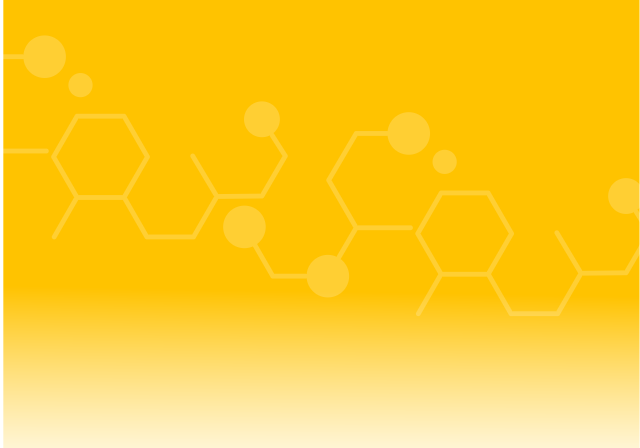
Give the GLSL for this background, as a Shadertoy shader.

```glsl
// Amber backdrop with two copies of a pale molecule outline: a hexagon, bent
// chains and discs, built from segment and circle distances. Below them the
// amber fades to cream. Lengths are in percent of the canvas height.

const vec3 AMBER = vec3(1.0, 0.763, 0.0);
const vec3 WHITE = vec3(1.0);

const float SHAPE_TINT = 0.2;              // share of white in the shapes
const float LINE_HALF_WIDTH = 0.54;
const float HEX_RADIUS = 10.48;
const float BIG_DISC = 4.75;
const float END_DISC = 4.0;
const float SMALL_DISC = 2.7;

const int COPIES = 2;
const vec2 FIRST_CENTRE = vec2(22.44, 64.99);
const vec2 COPY_STEP = vec2(81.28, -17.13);

const float FADE_TOP_LEFT = 36.2;          // height where the fade begins
const float FADE_TOP_RIGHT = 33.8;
const float FADE_EASE = 0.17;              // slowing of the fade near the base
const float LEFT_MARGIN = 0.74;
const float RIGHT_MARGIN = 0.1;

// Bond nodes relative to the hexagon centre
const int NODES = 7;
const vec2 LOWER_CHAIN[NODES] = vec2[NODES](
    vec2(5.24, -9.0), vec2(10.34, -17.88), vec2(20.76, -17.88),
    vec2(25.98, -8.85), vec2(36.03, -8.75), vec2(41.25, 0.19),
    vec2(36.03, 8.38));
const vec2 UPPER_CHAIN[NODES] = vec2[NODES](
    vec2(-12.48, 22.35), vec2(-24.21, 22.35), vec2(-30.35, 11.92),
    vec2(-24.21, 1.3), vec2(-30.54, -9.5), vec2(-42.83, -9.5),
    vec2(-49.16, 1.49));
const vec2 SMALL_ATOM = vec2(-4.47, 16.01);
const vec2 LOWER_BRANCH = vec2(20.58, 0.19);
const vec2 UPPER_BRANCH = vec2(-12.1, 1.3);
const vec2 TAIL_START = vec2(-5.24, -9.0);
const vec2 TAIL_END = vec2(-10.34, -17.88);

float segmentDistance(vec2 p, vec2 a, vec2 b) {
    vec2 pa = p - a, ba = b - a;
    return length(pa - ba * clamp(dot(pa, ba) / dot(ba, ba), 0.0, 1.0));
}

float discDistance(vec2 p, vec2 centre, float radius) {
    return length(p - centre) - radius;
}

vec2 hexCorner(int k) {
    float angle = radians(60.0 * float(k));
    return HEX_RADIUS * vec2(cos(angle), sin(angle));
}

float moleculeDistance(vec2 p) {
    // Bonds
    float bonds = segmentDistance(p, TAIL_START, TAIL_END);
    for (int k = 0; k < 6; k++)
        bonds = min(bonds, segmentDistance(p, hexCorner(k), hexCorner(k + 1)));
    for (int k = 0; k < NODES - 1; k++) {
        bonds = min(bonds, segmentDistance(p, LOWER_CHAIN[k], LOWER_CHAIN[k + 1]));
        bonds = min(bonds, segmentDistance(p, UPPER_CHAIN[k], UPPER_CHAIN[k + 1]));
    }
    bonds = min(bonds, segmentDistance(p, LOWER_CHAIN[3], LOWER_BRANCH));
    bonds = min(bonds, segmentDistance(p, UPPER_CHAIN[3], UPPER_BRANCH));

    // Atoms
    float atoms = discDistance(p, SMALL_ATOM, SMALL_DISC);
    atoms = min(atoms, discDistance(p, LOWER_CHAIN[6], END_DISC));
    atoms = min(atoms, discDistance(p, UPPER_CHAIN[0], BIG_DISC));
    atoms = min(atoms, discDistance(p, UPPER_CHAIN[4], BIG_DISC));
    atoms = min(atoms, discDistance(p, UPPER_CHAIN[6], BIG_DISC));
    return min(bonds - LINE_HALF_WIDTH, atoms);
}

void mainImage(out vec4 fragColor, in vec2 fragCoord) {
    float pixel = 100.0 / iResolution.y;
    vec2 p = fragCoord * pixel;
    float width = iResolution.x * pixel;

    // Slightly tilted fade from amber towards white
    float fadeTop = mix(FADE_TOP_LEFT, FADE_TOP_RIGHT, p.x / width);
    float fade = clamp(1.0 - p.y / fadeTop, 0.0, 1.0);
    vec3 colour = mix(AMBER, WHITE, fade * (1.0 - FADE_EASE * fade));

    // Molecule copies, merged so that overlaps stay flat
    float shape = 1e3;
    for (int i = 0; i < COPIES; i++)
        shape = min(shape, moleculeDistance(p - FIRST_CENTRE - COPY_STEP * float(i)));
    float cover = clamp(0.5 - shape / pixel, 0.0, 1.0);
    colour = mix(colour, WHITE, SHAPE_TINT * cover);

    // Narrow white side margins
    float inside = min(p.x - LEFT_MARGIN, width - RIGHT_MARGIN - p.x);
    colour = mix(WHITE, colour, clamp(0.5 + inside / pixel, 0.0, 1.0));

    fragColor = vec4(colour, 1.0);
}
```
